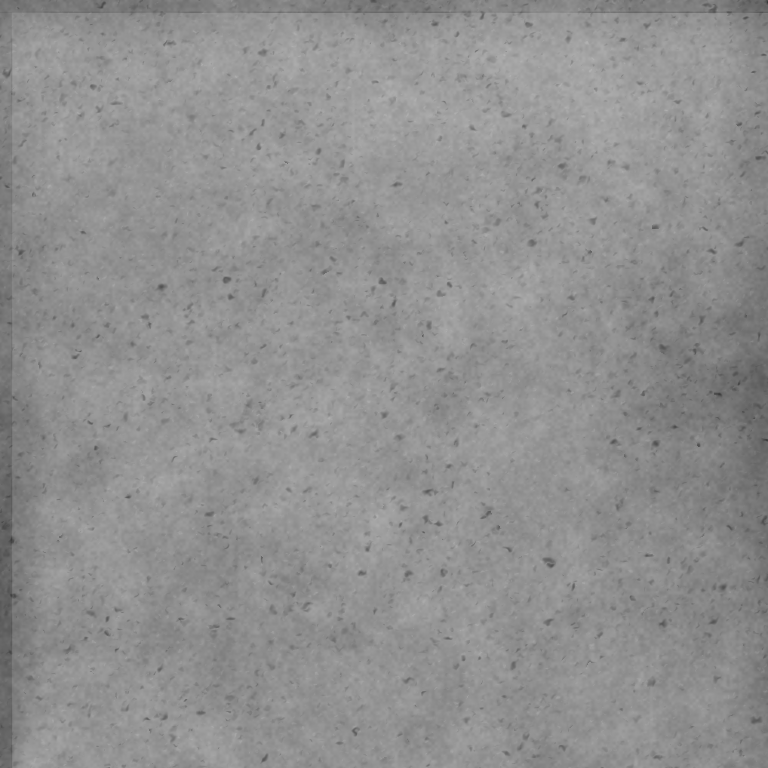
Write a WebGL 1 fragment shader that draws this texture.

```glsl
precision highp float;
// Worn grey concrete slab with pitted specks, cloudy stains and joints at the left and top.

uniform vec2 u_resolution;

const float BASE_TONE = 0.589;
const float CLOUD_CONTRAST = 0.09;
const float MOTTLE_CONTRAST = 0.10;
const float GRAIN_CONTRAST = 0.042;
const float VERTICAL_FALLOFF = 0.04;
const float EDGE_STAIN = 0.10;
const float RIGHT_STAIN = 0.10;
const float STRIP_SHADE = 0.085;
const float JOINT_SHADE = 0.13;
const vec2 JOINT = vec2(0.0155, 0.9840);
const float JOINT_WIDTH = 0.0013;
const float SPECK_ANGLE = 0.5;
const float PIT_SCALE = 68.0;
const float PORE_SCALE = 100.0;
const float FLECK_SCALE = 125.0;

float hash(vec2 p) {
  vec3 q = fract(vec3(p.xyx) * 0.1031);
  q += dot(q, q.yzx + 33.33);
  return fract((q.x + q.y) * q.z);
}

float noise(vec2 p) {
  vec2 cell = floor(p);
  vec2 f = fract(p);
  f = f * f * (3.0 - 2.0 * f);
  float low = mix(hash(cell), hash(cell + vec2(1.0, 0.0)), f.x);
  float high = mix(hash(cell + vec2(0.0, 1.0)), hash(cell + 1.0), f.x);
  return mix(low, high, f.y);
}

// Layered noise, centred on zero
float fbm(vec2 p) {
  float sum = 0.0;
  float gain = 0.5;
  for (int i = 0; i < 5; i++) {
    sum += gain * (noise(p) - 0.5);
    p = mat2(0.8, 0.6, -0.6, 0.8) * p * 2.03 + 17.3;
    gain *= 0.55;
  }
  return sum;
}

// Soft, tilted, ragged ovals scattered one per cell; density is the share of cells filled
float specks(vec2 uv, float scale, float density, float seed) {
  vec2 p = uv * scale;
  vec2 ragged = vec2(noise(p * 2.7 + seed), noise(p * 2.7 + seed + 51.0)) - 0.5;
  float mark = 0.0;
  for (int j = -1; j <= 1; j++) {
    for (int i = -1; i <= 1; i++) {
      vec2 cell = floor(p) + vec2(float(i), float(j));
      vec2 id = cell + seed;
      vec2 centre = cell + vec2(hash(id + 3.1), hash(id + 7.7));
      vec2 d = p - centre + ragged * 0.4;
      float angle = SPECK_ANGLE + (hash(id + 13.9) - 0.5) * 1.6;
      float c = cos(angle);
      float s = sin(angle);
      d = vec2(c * d.x + s * d.y, c * d.y - s * d.x);
      float size = mix(0.16, 0.36, hash(id + 21.3));
      float dist = length(d / vec2(size * 1.35, size * 0.8));
      float strength = mix(0.25, 1.0, pow(hash(id + 29.5), 3.0));
      float present = step(hash(id + 37.1), density);
      mark = max(mark, present * strength * (1.0 - smoothstep(0.1, 1.4, dist)));
    }
  }
  return mark;
}

// Thin dark line with a soft edge about one pixel wide
float seam(float offset) {
  float blur = 0.7 / min(u_resolution.x, u_resolution.y);
  return 1.0 - smoothstep(JOINT_WIDTH * 0.5 - blur, JOINT_WIDTH * 0.5 + blur, abs(offset));
}

void main() {
  vec2 uv = gl_FragCoord.xy / u_resolution;
  float cloud = fbm(uv * 4.5 + 8.0);
  float mottle = fbm(uv * 24.0 + 31.0);
  float grain = noise(uv * 250.0) + noise(uv * 140.0 + 90.0) - 1.0;

  // Cloudy cement
  float tone = BASE_TONE + VERTICAL_FALLOFF * (uv.y - 0.5);
  tone += CLOUD_CONTRAST * cloud + MOTTLE_CONTRAST * mottle + GRAIN_CONTRAST * grain;

  // Stains along the borders
  vec2 wander = uv + 0.06 * vec2(cloud, mottle);
  float lowerLeft = 1.0 - smoothstep(0.15, 0.75, uv.y);
  float leftEdge = (1.0 - smoothstep(0.015, 0.06, wander.x)) * mix(0.3, 0.9, lowerLeft);
  float topEdge = smoothstep(0.93, 1.0, wander.y) * 0.6;
  float rightEdge = smoothstep(0.93, 1.01, wander.x);
  float rightBand = smoothstep(0.66, 0.98, wander.x) * exp(-pow((uv.y - 0.45) / 0.26, 2.0));
  tone -= EDGE_STAIN * (leftEdge + topEdge + rightEdge * 0.8);
  tone -= RIGHT_STAIN * rightBand * (0.8 + 1.6 * cloud);

  // Dark pits and pores gather in patches; pale flecks fill between
  float patches = clamp(0.45 + 2.0 * fbm(uv * 10.0 + 60.0), 0.0, 1.0);
  tone -= 0.025 * smoothstep(0.5, 1.0, patches);
  tone -= 0.21 * specks(uv, PIT_SCALE, 0.06 + 0.28 * patches, 11.0);
  tone -= 0.11 * specks(uv, PORE_SCALE, 0.10 + 0.55 * patches, 143.0);
  tone += 0.05 * specks(uv, FLECK_SCALE, 0.45 - 0.3 * patches, 271.0);

  // Neighbouring slabs and broken joints
  float strip = max(1.0 - smoothstep(JOINT.x - 0.001, JOINT.x + 0.001, uv.x),
                    smoothstep(JOINT.y - 0.001, JOINT.y + 0.001, uv.y));
  float wear = smoothstep(0.25, 0.7, noise(uv * 28.0 + 5.0));
  tone -= STRIP_SHADE * strip * (0.65 + 0.35 * lowerLeft);
  tone -= JOINT_SHADE * seam(uv.y - JOINT.y) * mix(0.3, 1.0, wear);
  tone -= JOINT_SHADE * 0.45 * seam(uv.x - JOINT.x) * wear;

  gl_FragColor = vec4(vec3(clamp(tone, 0.2, 0.72)), 1.0);
}
```
